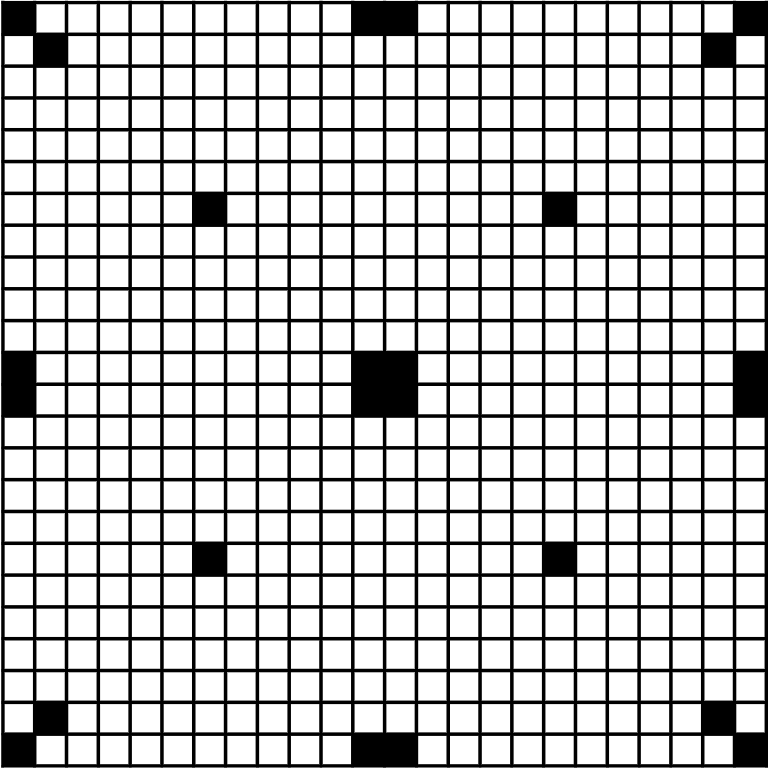
Give the GLSL for this pattern, as a WebGL 1 fragment shader.

```glsl
precision highp float;
// A 24 by 24 grid of thin black lines on white, with a few cells filled in.
// Coordinates are folded about the centre, so one quadrant defines all four;
// lines come from the distance to the nearest whole grid coordinate.
uniform vec2 u_resolution;

// 1 where a folded cell index (0 at the centre, 11 at the rim) equals n
float isIndex(float index, float n) {
  return 1.0 - step(0.5, abs(index - n));
}

// Cells where both indices are central or on the rim, plus two diagonal spots
float filledCell(vec2 cell) {
  float column = isIndex(cell.x, 0.0) + isIndex(cell.x, 11.0);
  float row = isIndex(cell.y, 0.0) + isIndex(cell.y, 11.0);
  float diagonal = isIndex(cell.x, cell.y)
    * (isIndex(cell.x, 5.0) + isIndex(cell.x, 10.0));
  return max(column * row, diagonal);
}

void main() {
  float side = min(u_resolution.x, u_resolution.y);
  vec2 uv = (gl_FragCoord.xy - 0.5 * u_resolution) / side + 0.5;
  float pixel = 1.0 / side;
  float pitch = 0.04142;
  float halfLine = 0.0023;

  // Fold into one quadrant, measured in cells
  vec2 grid = abs(uv - vec2(0.5008, 0.4997)) / pitch;

  // Grid lines, clamped so that none lies beyond the outer border
  vec2 nearest = min(floor(grid + 0.5), 12.0);
  vec2 lineDist = abs(grid - nearest) * pitch;
  vec2 lines = clamp((halfLine - lineDist) / pixel + 0.5, 0.0, 1.0);
  float ink = max(max(lines.x, lines.y), filledCell(floor(grid)));

  // Trim everything to the border's outer edge
  float outside = (max(grid.x, grid.y) - 12.0) * pitch - halfLine;
  ink *= clamp(0.5 - outside / pixel, 0.0, 1.0);

  gl_FragColor = vec4(vec3(1.0 - ink), 1.0);
}
```
